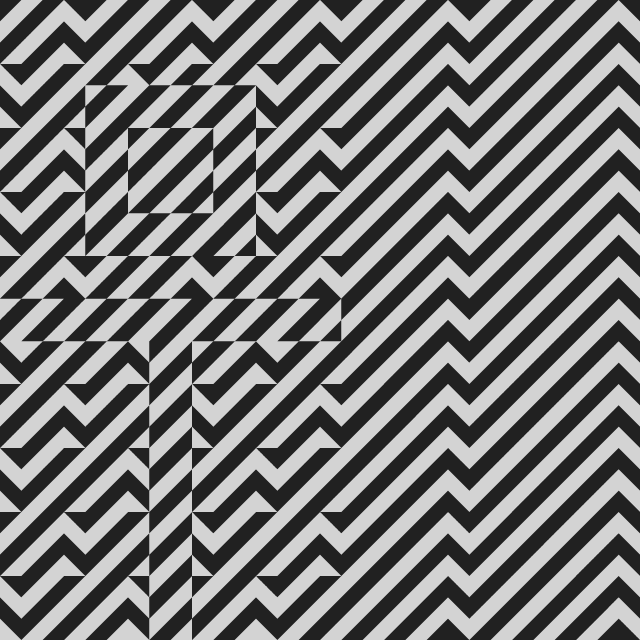
Reproduce this pattern procedurally as a three.js fragment shader.

```glsl
// Diagonal stripes folded into zigzags, with a framed square, a bar and a post in inverted stripes.
#define CELLS 30.0
#define BLOCK 3.0
#define WEAVE_EDGE 16.0
#define FOLD_A 21.0
#define FOLD_B 29.0
#define SAMPLES 4
#define LIGHT vec3(0.826)
#define DARK vec3(0.129)

varying vec2 vUv;

// 1 inside an axis-aligned box, 0 outside
float box(vec2 p, vec2 center, vec2 halfSize) {
  vec2 d = abs(p - center) - halfSize;
  return step(max(d.x, d.y), 0.0);
}

// Stripe direction: +1 rises to the right, -1 falls
float stripeSlope(vec2 p) {
  float column = floor(p.x);
  if (column >= WEAVE_EDGE) {
    return column == FOLD_A || column == FOLD_B ? -1.0 : 1.0;
  }
  // Checkered blocks fold their first column
  vec2 block = floor(p / BLOCK);
  bool foldBlock = mod(block.x + block.y, 2.0) < 0.5;
  bool firstColumn = column - block.x * BLOCK < 0.5;
  return foldBlock && firstColumn ? -1.0 : 1.0;
}

// Ink coverage at one point, in cell units
float ink(vec2 p) {
  float frame = box(p, vec2(8.0, 22.0), vec2(4.0));
  float window = box(p, vec2(8.0, 22.0), vec2(2.0));
  float bar = box(p, vec2(7.0, 15.0), vec2(9.0, 1.0));
  float post = box(p, vec2(8.0, 6.0), vec2(1.0, 9.0));

  // Shapes keep straight stripes; all but the window invert them
  float shape = max(frame, max(bar, post));
  float slope = mix(stripeSlope(p), 1.0, shape);
  float stripe = 1.0 - step(1.0, mod(slope * p.x - p.y, 2.0));
  return abs(stripe - (shape - window));
}

void main() {
  // Average a grid of samples over the pixel footprint
  vec2 footprint = fwidth(vUv);
  float coverage = 0.0;
  for (int j = 0; j < SAMPLES; j++) {
    for (int i = 0; i < SAMPLES; i++) {
      vec2 offset = (vec2(float(i), float(j)) + 0.5) / float(SAMPLES) - 0.5;
      coverage += ink((vUv + offset * footprint) * CELLS);
    }
  }
  coverage /= float(SAMPLES * SAMPLES);
  gl_FragColor = vec4(mix(LIGHT, DARK, coverage), 1.0);
}
```
